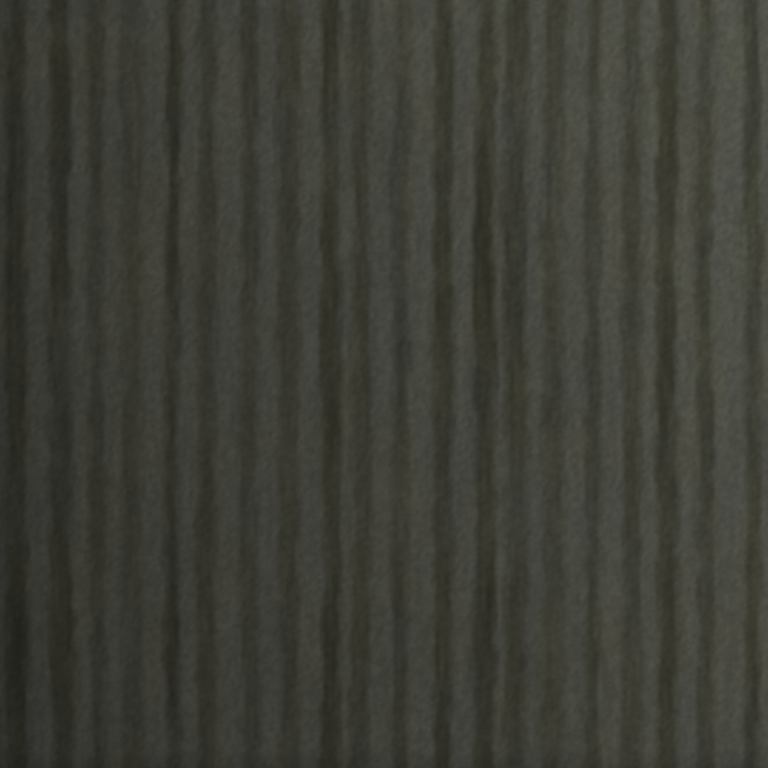
Reproduce this texture procedurally as a Shadertoy shader.

```glsl
const vec3 RIDGE_COLOR = vec3(0.264, 0.267, 0.238);
const vec3 GROOVE_COLOR = vec3(0.197, 0.197, 0.163);
const vec3 OLIVE_TINT = vec3(0.008, 0.003, -0.008);
const float STRIPE_COUNT = 20.0;     // grooves across the canvas
const float GROOVE_JITTER = 0.28;    // sideways scatter, in stripe widths
const float GROOVE_MIN = 0.16;       // half widths, in stripe widths
const float GROOVE_MAX = 0.28;
const float EDGE_SOFTNESS = 0.15;
const float WAVER = 0.14;            // slow bending of the stripes
const float EDGE_RAGGEDNESS = 0.14;  // small breaks along the edges
const float STREAK_AMOUNT = 0.13;
const float GRAIN_AMOUNT = 0.17;
const float LIGHT_LEFT = 0.85;
const float LIGHT_RIGHT = 1.15;
const float LIGHT_BOTTOM = 0.94;
const float LIGHT_TOP = 1.07;

float hash(vec2 p) {
    vec3 q = fract(p.xyx * vec3(0.1031, 0.1030, 0.0973));
    q += dot(q, q.yzx + 33.33);
    return fract((q.x + q.y) * q.z);
}

float noise(vec2 p) {
    vec2 cell = floor(p);
    vec2 f = fract(p);
    f = f * f * (3.0 - 2.0 * f);
    float low = mix(hash(cell), hash(cell + vec2(1.0, 0.0)), f.x);
    float high = mix(hash(cell + vec2(0.0, 1.0)), hash(cell + 1.0), f.x);
    return mix(low, high, f.y);
}

// Coverage of soft vertical grooves with varied place, width and depth
float grooves(vec2 uv) {
    float x = uv.x * STRIPE_COUNT;
    x += WAVER * (noise(uv * vec2(9.0, 3.0) + 11.0) - 0.5);
    x += EDGE_RAGGEDNESS * (noise(uv * vec2(110.0, 42.0) + 47.0) - 0.5);
    float cover = 0.0;
    for (float k = -1.0; k <= 1.0; k++) {
        float id = floor(x) + k;
        float center = id + 0.5 + GROOVE_JITTER * (hash(vec2(id, 3.0)) - 0.5);
        float halfWidth = mix(GROOVE_MIN, GROOVE_MAX, hash(vec2(id, 17.0)));
        halfWidth += 0.08 * (noise(vec2(id * 7.3, uv.y * 7.0)) - 0.5);
        float depth = mix(0.65, 1.1, hash(vec2(id, 29.0)));
        depth *= mix(0.7, 1.15, noise(vec2(id * 5.7, uv.y * 6.0 + 60.0)));
        float d = abs(x - center) - halfWidth;
        cover = max(cover, depth * (1.0 - smoothstep(-EDGE_SOFTNESS, EDGE_SOFTNESS, d)));
    }
    return cover;
}

void mainImage(out vec4 fragColor, in vec2 fragCoord) {
    vec2 uv = fragCoord / iResolution.xy;
    float groove = grooves(uv);
    vec3 color = mix(RIDGE_COLOR, GROOVE_COLOR, groove);

    // Broken fibres, stronger inside the grooves
    float fibres = 0.8 * noise(uv * vec2(80.0, 9.0) + 5.0);
    fibres += 1.2 * noise(uv * vec2(165.0, 22.0) + 80.0) - 1.0;
    color *= 1.0 + STREAK_AMOUNT * fibres * mix(0.4, 1.0, groove);

    // Soft slanted mottling
    vec2 slanted = vec2(uv.x - 0.5 * uv.y, uv.y + 0.4 * uv.x);
    float grain = 0.65 * noise(slanted * vec2(170.0, 120.0) + 20.0);
    grain += 0.35 * noise(uv * 270.0 + 30.0) - 0.5;
    color *= 1.0 + GRAIN_AMOUNT * grain;
    color += OLIVE_TINT * (noise(uv * vec2(45.0, 12.0) + 90.0) - 0.5);

    // Uneven light, fading at the left and bottom edges
    float light = mix(LIGHT_LEFT, LIGHT_RIGHT, uv.x) * mix(LIGHT_BOTTOM, LIGHT_TOP, uv.y);
    light *= mix(0.88, 1.0, smoothstep(-0.02, 0.07, uv.x));
    light *= mix(0.88, 1.0, smoothstep(-0.01, 0.03, uv.y));
    fragColor = vec4(color * light, 1.0);
}
```
